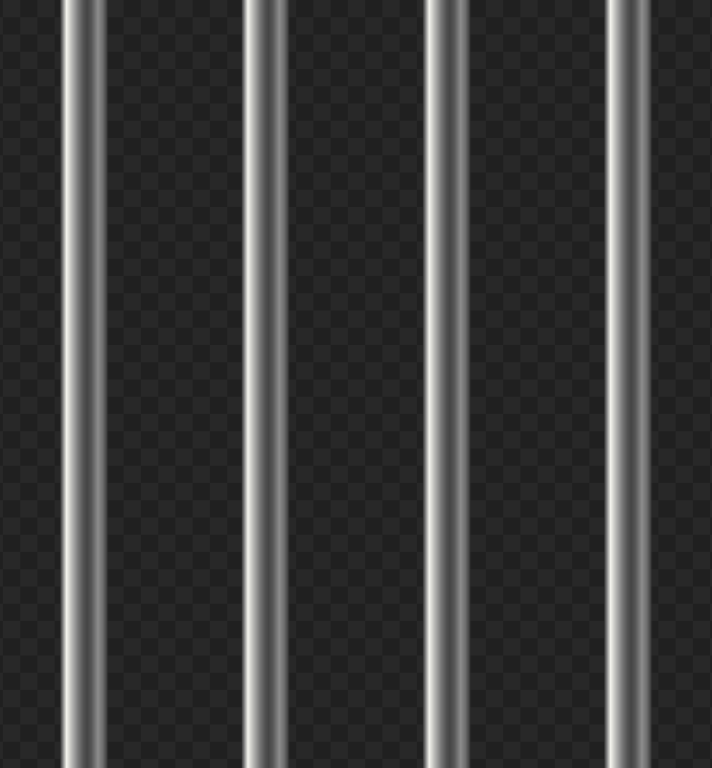
This pattern is drawn by a Shadertoy shader. Its source:

```glsl
// Lengths are fractions of the canvas height
const float BAR_PERIOD = 0.2361;
const float BAR_START = 0.0784;
const float BAR_WIDTH = 0.0638;
const float BAR_FADE = 0.004;
const float CELL_SIZE = 0.02246;
const float CELL_SHIFT = 0.0038;

const vec3 CELL_DARK = vec3(0.127);
const vec3 CELL_LIGHT = vec3(0.155);
const vec3 WARM_TINT = vec3(1.0, 1.0, 0.975);

// Metal profile: position across the bar, brightness
const int STOP_COUNT = 11;
const vec2 METAL_STOPS[STOP_COUNT] = vec2[](
    vec2(0.00, 0.20), vec2(0.04, 0.42), vec2(0.13, 0.96),
    vec2(0.24, 0.72), vec2(0.37, 0.47), vec2(0.48, 0.32),
    vec2(0.55, 0.27), vec2(0.64, 0.34), vec2(0.77, 0.55),
    vec2(0.87, 0.43), vec2(1.00, 0.14));

// Smoothed square wave: +1 in even cells, -1 in odd cells
vec2 squareWave(vec2 cell, float blur) {
    vec2 edge = 0.5 - 2.0 * abs(fract(cell * 0.5 + 0.25) - 0.5);
    return clamp(2.0 * edge / blur, -1.0, 1.0);
}

vec3 checkerboard(vec2 p, float pixel) {
    vec2 cell = vec2(p.x - CELL_SHIFT, 1.0 - p.y) / CELL_SIZE;
    vec2 wave = squareWave(cell, pixel / CELL_SIZE);
    return mix(CELL_DARK, CELL_LIGHT, 0.5 + 0.5 * wave.x * wave.y);
}

vec3 metal(float across) {
    float shade = METAL_STOPS[0].y;
    for (int i = 1; i < STOP_COUNT; i++) {
        vec2 a = METAL_STOPS[i - 1];
        vec2 b = METAL_STOPS[i];
        shade += (b.y - a.y) * clamp((across - a.x) / (b.x - a.x), 0.0, 1.0);
    }
    return shade * mix(vec3(1.0), WARM_TINT, smoothstep(0.5, 0.9, shade));
}

void mainImage(out vec4 fragColor, in vec2 fragCoord) {
    float pixel = 1.0 / iResolution.y;
    vec2 p = fragCoord * pixel;

    // Repeat with the gap centred on the wrap, so both bar edges blend
    float margin = 0.5 * (BAR_PERIOD - BAR_WIDTH);
    float x = mod(p.x - BAR_START + margin, BAR_PERIOD) - margin;

    // Crisp left edge, soft right edge
    float left = clamp(x / pixel + 0.5, 0.0, 1.0);
    float right = 1.0 - smoothstep(BAR_WIDTH - BAR_FADE, BAR_WIDTH, x);

    vec3 color = checkerboard(p, pixel);
    color = mix(color, metal(x / BAR_WIDTH), left * right);
    fragColor = vec4(color, 1.0);
}
```
